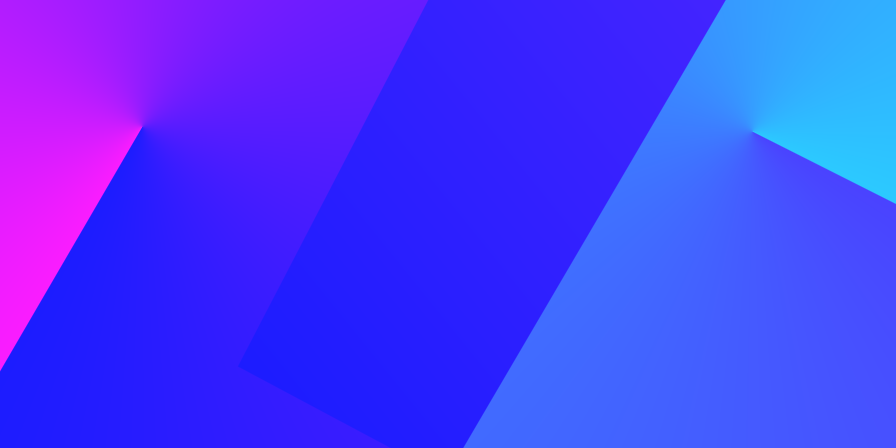
A Shadertoy shader for this background:

```glsl
// Folded paper-like panels in vivid blue, violet, magenta and cyan.
// Two conic sweeps, each with one sharp seam, flank a tilted blue panel;
// straight edges are antialiased half-planes. Units: canvas height = 1.

const float TAU = 6.2831853;

const vec3 BLUE    = vec3(0.11, 0.11, 1.0);
const vec3 MAGENTA = vec3(0.98, 0.11, 1.0);
const vec3 CYAN    = vec3(0.17, 0.79, 1.0);
const vec3 INDIGO  = vec3(0.29, 0.26, 1.0);

// Signed distance to the line a-b, positive on its left side
float lineDistance(vec2 p, vec2 a, vec2 b) {
    vec2 along = normalize(b - a);
    return dot(p - a, vec2(-along.y, along.x));
}

// Soft coverage of the positive side of an edge
float coverage(float dist, float pixel) {
    return smoothstep(-0.75 * pixel, 0.75 * pixel, dist);
}

// Counterclockwise sweep from 0 to 1, starting at the seam angle
float conicSweep(vec2 p, vec2 center, float seamAngle, float pixel) {
    float c = cos(seamAngle), s = sin(seamAngle);
    vec2 d = p - center;
    vec2 q = vec2(c * d.x + s * d.y, c * d.y - s * d.x);
    float sweep = fract(atan(q.y, q.x) / TAU);
    bool onSeam = q.x > 0.0 && abs(q.y) < 0.75 * pixel;
    return onSeam ? 1.0 - coverage(q.y, pixel) : sweep;
}

void mainImage(out vec4 fragColor, in vec2 fragCoord) {
    float pixel = 1.0 / iResolution.y;
    vec2 p = fragCoord * pixel;

    // Left sweep: blue through violet to magenta
    float leftSweep = conicSweep(p, vec2(0.318, 0.717), -2.098, pixel);
    vec3 color = mix(BLUE, MAGENTA, pow(leftSweep, 1.2));

    // Middle panel with a square lower-left corner
    vec2 corner = vec2(0.531, 0.182);
    float panel = coverage(-lineDistance(p, corner, vec2(0.956, 1.0)), pixel)
                * coverage(lineDistance(p, corner, vec2(0.872, 0.0)), pixel);
    float lift = max(dot(p - corner, vec2(0.088, 0.071)), 0.0);
    color = mix(color, BLUE + lift * vec3(1.0, 0.2, 0.0), panel);

    // Right sweep: cyan through azure to indigo
    float rightSweep = conicSweep(p, vec2(1.680, 0.706), -0.467, pixel);
    vec3 rightColor = mix(CYAN, INDIGO, rightSweep);
    float rightEdge = -lineDistance(p, vec2(1.034, 0.0), vec2(1.620, 1.0));
    color = mix(color, rightColor, coverage(rightEdge, pixel));

    fragColor = vec4(color, 1.0);
}
```
